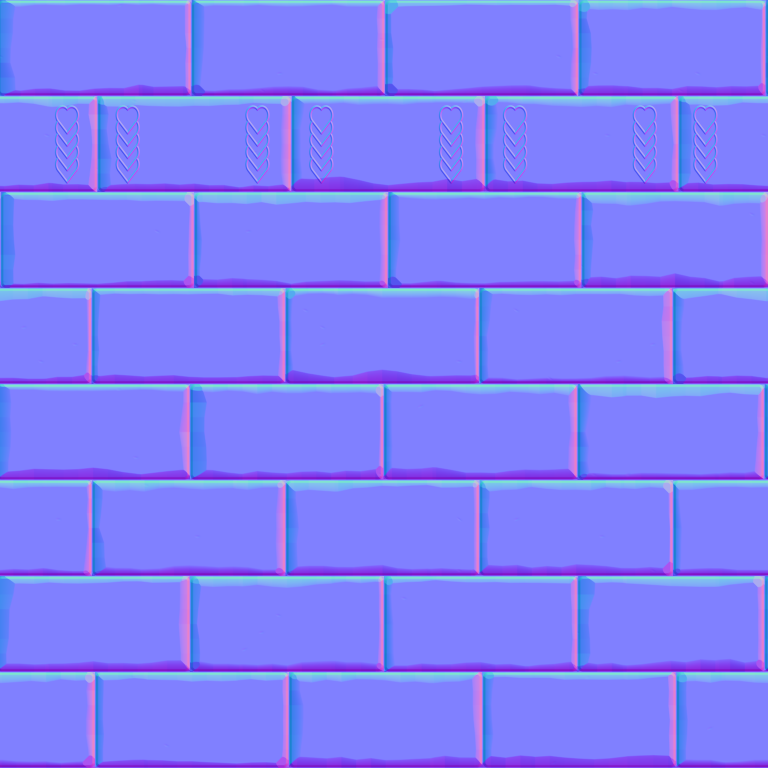
Write a Shadertoy shader that draws this texture map.

```glsl
// Tangent-space normal map of a worn brick wall with one course of carved heart chains.

const vec2 GRID = vec2(4.0, 8.0);        // bricks across, courses down
const float PITCH = 0.2522;              // length of a full brick; the last one is shorter
const float CARVED_COURSE = 6.0;         // counted from the bottom
const float JOINT = 0.0010;              // half the gap between bricks
const float STEP = 0.0007;               // sampling distance for slopes

float hash(vec2 p) {
    vec3 a = fract(vec3(p.xyx) * 0.1031);
    a += dot(a, a.yzx + 33.33);
    return fract((a.x + a.y) * a.z);
}

// Piecewise linear noise gives straight, chiselled facets.
float facetNoise(float x, float seed) {
    float cell = floor(x);
    return mix(hash(vec2(cell + 50.0, seed)), hash(vec2(cell + 51.0, seed)), x - cell);
}

float dot2(vec2 v) { return dot(v, v); }

// Signed distance to a heart whose tip is at the origin.
float heartDistance(vec2 p) {
    p.x = abs(p.x);
    if (p.x + p.y > 1.0) return length(p - vec2(0.25, 0.75)) - 0.3536;
    float d = min(dot2(p - vec2(0.0, 1.0)), dot2(p - 0.5 * max(p.x + p.y, 0.0)));
    return sqrt(d) * sign(p.x - p.y);
}

// Raised outlines of overlapping hearts; upper ones hide the lower ones.
float heartChain(vec2 p, vec2 size, float spacing) {
    float outline = 0.0, covered = 1.0;
    for (int i = 0; i < 5; i++) {
        vec2 tip = vec2(0.0, 0.0142 - spacing * float(i));
        float d = heartDistance((p - tip) / size) * size.x;
        float stroke = 1.0 - smoothstep(0.0002, 0.0016, abs(d));
        outline = max(outline, stroke * smoothstep(-0.0008, 0.0004, covered));
        covered = min(covered, d);
    }
    return outline;
}

float roundedBox(vec2 p, vec2 halfSize, float radius) {
    vec2 d = abs(p) - halfSize + radius;
    return length(max(d, 0.0)) + min(max(d.x, d.y), 0.0) - radius;
}

// Depth lost on the worn shoulder along one edge, from flat facet to soft curve.
float shoulderDrop(float d, float along, float width, float slope, float seed) {
    float wear = facetNoise(along * 16.0, seed) + 0.45 * facetNoise(along * 52.0, seed + 9.0);
    float w = width * mix(0.6, 1.4, hash(vec2(seed, 3.7))) * (0.5 + 0.75 * wear);
    float t = max(w - max(d, 0.0), 0.0);
    return slope * mix(t, t * t / w, 0.3 + 0.6 * hash(vec2(seed, 8.1)));
}

float cornerDrop(vec2 d, float seed) {
    float size = mix(0.006, 0.017, hash(vec2(seed, 5.3)));
    return 0.55 * max(size - (d.x + d.y) * 0.7071, 0.0);
}

// Rare faint nicks on the flat face.
float nickDepth(vec2 q, float seed) {
    vec2 g = q * 45.0 + 20.0;
    vec2 cell = floor(g);
    float chance = hash(cell + seed * 1.7);
    vec2 d = fract(g) - 0.5;
    d.y += d.x * (chance * 40.0 - 39.4);
    return 0.00012 * step(0.975, chance) * (1.0 - smoothstep(0.0, 0.16, length(d * vec2(0.8, 1.6))));
}

float brickHeight(vec2 q, vec2 halfSize, vec2 id) {
    float seed = id.x * 13.0 + id.y * 71.0 + 5.0;
    vec2 low = halfSize + q, high = halfSize - q;

    // Shoulders: left, right, bottom, top
    float drop = shoulderDrop(low.x, q.y, 0.0125, 0.42, seed);
    drop = max(drop, shoulderDrop(high.x, q.y, 0.0075, 0.58, seed + 1.0));
    drop = max(drop, shoulderDrop(low.y, q.x, 0.0095, 0.62, seed + 2.0));
    drop = max(drop, shoulderDrop(high.y, q.x, 0.0090, 0.50, seed + 3.0));

    // Chipped corners
    drop = max(drop, cornerDrop(low, seed + 4.0));
    drop = max(drop, cornerDrop(high, seed + 5.0));
    drop = max(drop, cornerDrop(vec2(low.x, high.y), seed + 6.0));
    drop = max(drop, cornerDrop(vec2(high.x, low.y), seed + 7.0));

    // Steep rounded lip down to the flat joint
    drop += 0.58 * clamp(roundedBox(q, halfSize, 0.006) + 0.0026, 0.0, 0.0030);

    float height = -drop - nickDepth(q, seed);
    if (id.y == CARVED_COURSE)
        height += 0.0009 * heartChain(vec2(abs(q.x + 0.0025) - 0.0845, q.y), vec2(0.0235, 0.031), 0.016);
    return height;
}

vec3 wallNormal(vec2 uv) {
    // Running bond with a slight drift of each course
    float course = floor(uv.y * GRID.y);
    float shift = 0.125 * (1.0 - mod(course, 2.0)) + 0.01 * hash(vec2(course, 2.9)) - 0.007;
    float x = fract(uv.x - shift);
    float column = min(floor(x / PITCH), GRID.x - 1.0);
    float left = column * PITCH;
    vec2 halfCell = 0.5 * vec2(min(PITCH, 1.0 - left), 1.0 / GRID.y);
    vec2 q = vec2(x - left, uv.y - course / GRID.y) - halfCell;
    vec2 halfSize = halfCell - JOINT;
    vec2 id = vec2(column, course);

    vec2 e = vec2(STEP, 0.0);
    vec2 slope = vec2(brickHeight(q + e.xy, halfSize, id) - brickHeight(q - e.xy, halfSize, id),
                      brickHeight(q + e.yx, halfSize, id) - brickHeight(q - e.yx, halfSize, id));
    return normalize(vec3(-slope / (2.0 * STEP), 1.0));
}

void mainImage(out vec4 fragColor, in vec2 fragCoord) {
    // Four samples per pixel smooth the joints
    vec3 normal = vec3(0.0);
    for (int i = 0; i < 4; i++) {
        vec2 offset = vec2(i % 2, i / 2) * 0.5 - 0.25;
        normal += wallNormal((fragCoord + offset) / iResolution.y);
    }
    fragColor = vec4(0.5 + 0.5 * normalize(normal), 1.0);
}
```
